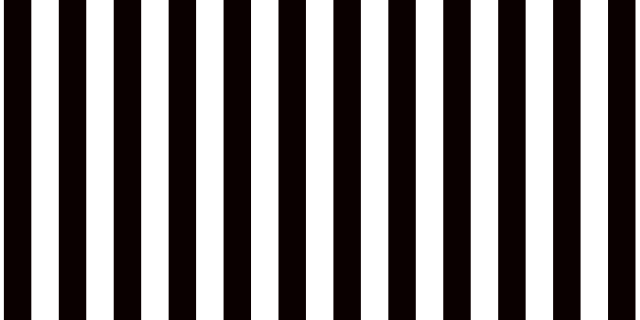
Write a Shadertoy shader that draws this pattern.

```glsl
// Twelve upright black stripes on white, evenly spaced and centred.

const float PERIOD = 0.08582;       // stripe spacing, in canvas widths
const float STRIPE_WIDTH = 0.0429;  // black width, in canvas widths
const float GAP_CENTER = 0.4995;    // middle of the central white gap
const vec3 INK = vec3(0.04, 0.0, 0.0);
const vec3 PAPER = vec3(1.0);

// Signed distance to the nearest stripe edge, negative inside the ink
float stripeDistance(float x) {
    float fromCenter = (fract((x - GAP_CENTER) / PERIOD) - 0.5) * PERIOD;
    return abs(fromCenter) - 0.5 * STRIPE_WIDTH;
}

void mainImage(out vec4 fragColor, in vec2 fragCoord) {
    float x = fragCoord.x / iResolution.x;

    // One-pixel coverage ramp across each edge
    float coverage = clamp(0.5 - stripeDistance(x) * iResolution.x, 0.0, 1.0);

    fragColor = vec4(mix(PAPER, INK, coverage), 1.0);
}
```
